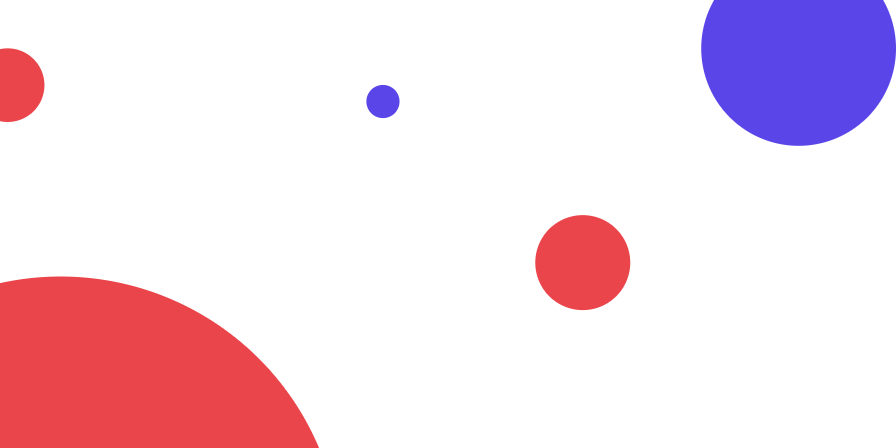
A WebGL 1 fragment shader for this background:

```glsl
precision highp float;
// Flat background of red and blue discs scattered on white.
// Each disc is a circle distance function, blended over the paper with a
// one-pixel soft edge. Lengths are in canvas heights, origin at lower left.

uniform vec2 u_resolution;

#define PAPER vec3(1.0, 1.0, 1.0)
#define RED   vec3(0.914, 0.271, 0.290)
#define BLUE  vec3(0.353, 0.275, 0.910)
#define EDGE_PIXELS 1.0

// Coverage of a disc at point p, from 0 outside to 1 inside.
float disc(vec2 p, vec2 center, float radius) {
  float signedDistance = length(p - center) - radius;
  float edge = EDGE_PIXELS / u_resolution.y;
  return clamp(0.5 - signedDistance / edge, 0.0, 1.0);
}

void main() {
  vec2 p = gl_FragCoord.xy / u_resolution.y;

  // Red discs: large corner, left edge, right of middle
  float red = disc(p, vec2(0.1354, -0.2432), 0.6260);
  red = max(red, disc(p, vec2(0.0170, 0.8099), 0.0822));
  red = max(red, disc(p, vec2(1.3008, 0.4138), 0.1060));

  // Blue discs: top right, small upper dot
  float blue = disc(p, vec2(1.7826, 0.8919), 0.2174);
  blue = max(blue, disc(p, vec2(0.8548, 0.7734), 0.0370));

  vec3 color = mix(PAPER, RED, red);
  color = mix(color, BLUE, blue);
  gl_FragColor = vec4(color, 1.0);
}
```
